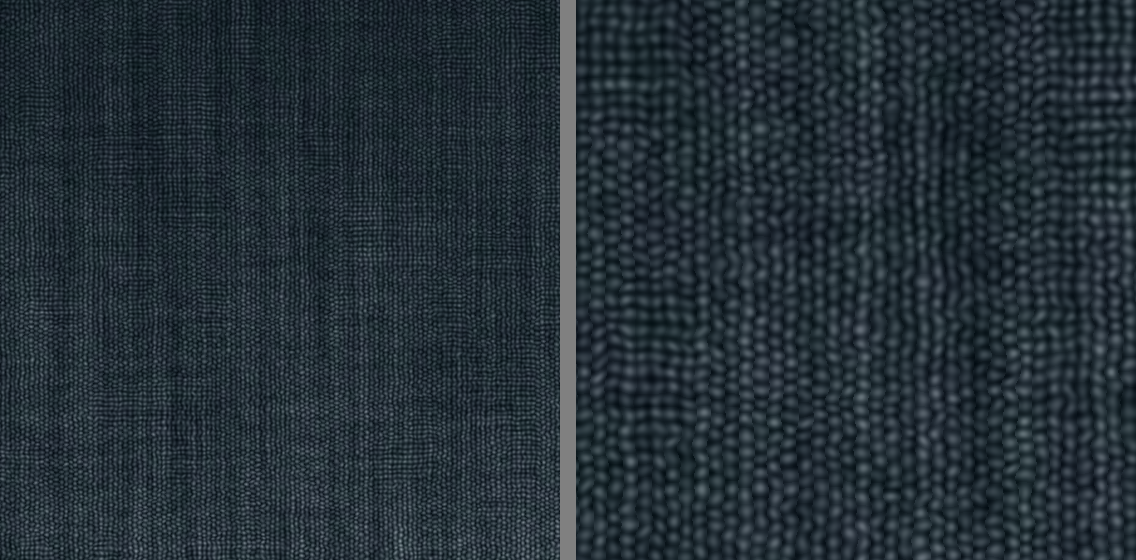
Left: the whole. Right: its middle third, enlarged.
Write a WebGL 2 fragment shader that draws this texture.

```glsl
#version 300 es
precision highp float;
// Dark blue-grey woven cloth: straight vertical threads crossed by staggered
// rows, with a soft grain at each crossing. Cosine ridges form the weave, noise
// shifts and tones the threads, and the light falls off from bottom to top.

uniform vec2 u_resolution;
out vec4 fragColor;

const float TAU = 6.2831853;
const vec2 THREADS = vec2(114.0, 116.0);   // columns and rows across the canvas
const float LIGHT_BOTTOM = 0.184;
const float LIGHT_TOP = 0.108;
const float GROUND = 0.40;                 // tone of the gaps between threads
const float WARP = 0.46;                   // strength of the vertical threads
const float WEFT = 0.40;                   // strength of the crossing rows
const float GRAIN = 0.55;                  // strength of the single grains
const float BEND = 0.16;                   // slow thread wobble, in thread widths
const float JITTER = 0.24;                 // quick grain displacement
const float STREAK = 0.20;                 // broad vertical bands
const float THREAD_VARIATION = 0.20;       // tone change from thread to thread
const float ROW_VARIATION = 0.16;
const float FIBRE = 0.28;                  // fine irregular fuzz
const vec3 TINT = vec3(0.0, 0.046, 0.076); // cool offset added to the tone
const vec3 HUE_SHIFT = vec3(-0.005, 0.006, -0.004);

float hash(vec2 p) {
    return fract(sin(dot(p, vec2(127.1, 311.7))) * 43758.5453);
}

float valueNoise(vec2 p) {
    vec2 cell = floor(p);
    vec2 f = fract(p);
    f = f * f * (3.0 - 2.0 * f);
    float low = mix(hash(cell), hash(cell + vec2(1.0, 0.0)), f.x);
    float high = mix(hash(cell + vec2(0.0, 1.0)), hash(cell + vec2(1.0, 1.0)), f.x);
    return mix(low, high, f.y);
}

// Noise centred on zero, from -1 to 1.
float signedNoise(vec2 p) {
    return 2.0 * valueNoise(p) - 1.0;
}

// Rounded ridge: 1 in the middle of each unit cell, 0 at its borders.
float ridge(float x) {
    return 0.5 - 0.5 * cos(TAU * x);
}

// Relative brightness of the weave, about 1 on average.
float weave(vec2 uv) {
    vec2 p = uv * THREADS;
    p.x += BEND * signedNoise(uv * vec2(14.0, 9.0));
    p.x += JITTER * signedNoise(uv * vec2(64.0, 110.0) + 7.0);
    p.y += 2.0 * BEND * signedNoise(uv * vec2(9.0, 15.0) + 31.0);
    p.y += JITTER * signedNoise(uv * vec2(90.0, 60.0) + 43.0);

    // Neighbouring threads are staggered in most places, aligned in others.
    float column = floor(p.x);
    float stagger = smoothstep(0.25, 0.5, valueNoise(uv * vec2(16.0, 11.0) + 53.0));
    p.y += 0.5 * mod(column, 2.0) * stagger;
    float row = floor(p.y);

    // Either the upright threads or the rows dominate from place to place.
    float balance = signedNoise(uv * vec2(22.0, 12.0) + 87.0);
    float warp = WARP * (1.0 + 0.5 * balance);
    float weft = WEFT * (1.0 - 0.6 * balance);
    float thread = ridge(p.x);
    float crossing = ridge(p.y);
    float grain = thread * crossing * (0.5 + hash(vec2(column, row)));

    // Fade to the mean when the threads become too fine for the pixels.
    vec2 threadsPerPixel = THREADS / u_resolution;
    float detail = 1.0 - smoothstep(0.35, 0.7, max(threadsPerPixel.x, threadsPerPixel.y));
    float relief = warp * mix(0.5, thread, detail)
                 + weft * mix(0.5, crossing, detail)
                 + GRAIN * mix(0.25, grain, detail);

    // Single threads and rows differ slightly in tone along their length.
    float threadTone = signedNoise(vec2(column * 5.3, uv.y * 5.0 + 19.0));
    float rowTone = signedNoise(vec2(uv.x * 9.0, row * 4.9));
    float variation = THREAD_VARIATION * threadTone + ROW_VARIATION * rowTone;
    return (GROUND + relief) * (1.0 + detail * variation);
}

void main() {
    vec2 uv = gl_FragCoord.xy / u_resolution;

    // Broad light from below, dimmer towards the upper right.
    float light = mix(LIGHT_BOTTOM, LIGHT_TOP, uv.y);
    light *= 1.0 - 0.08 * uv.x * uv.y;
    light *= 1.0 + 0.06 * signedNoise(uv * vec2(4.0, 5.0) + 3.0);

    // Long vertical bands and fine fuzz.
    float bands = 0.5 * signedNoise(uv * vec2(28.0, 1.8))
                + 0.5 * signedNoise(uv * vec2(57.0, 3.0) + 11.0);
    float fuzz = signedNoise(uv * vec2(210.0, 200.0))
               * (1.0 - smoothstep(0.5, 1.0, 210.0 / u_resolution.x));

    float tone = light * (weave(uv) * (1.0 + STREAK * bands) + FIBRE * fuzz);
    float hue = signedNoise(uv * vec2(40.0, 34.0) + 71.0);
    vec3 color = vec3(tone) + TINT * mix(0.85, 1.04, smoothstep(0.02, 0.16, tone));
    color += HUE_SHIFT * hue;

    fragColor = vec4(clamp(color, 0.0, 1.0), 1.0);
}
```
